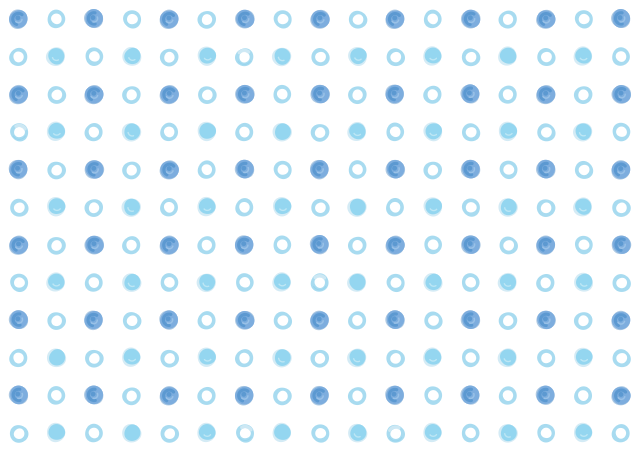
This pattern is drawn by a Shadertoy shader. Its source:

```glsl
float hash(vec2 p) {
    return fract(sin(dot(p, vec2(12.7, 78.2))) * 4375.5);
}

mat2 turn(float a) {
    return mat2(cos(a), -sin(a), sin(a), cos(a));
}

// Hand-drawn circle with an uneven outline
float blob(vec2 p, float radius, float seed) {
    float a = atan(p.y, p.x);
    return length(p) - radius * (1.0 + 0.028 * sin(2.0 * a + seed) + 0.018 * sin(3.0 * a + seed * 1.7));
}

// Round-ended stroke centred on the +y direction
float arc(vec2 p, float radius, float halfAngle, float halfWidth) {
    vec2 end = vec2(sin(halfAngle), cos(halfAngle));
    p.x = abs(p.x);
    float d = end.y * p.x > end.x * p.y ? length(p - end * radius) : abs(length(p) - radius);
    return d - halfWidth;
}

void paint(inout vec3 color, vec3 ink, float d, float opacity) {
    float pixel = 17.0 / iResolution.x;
    color = mix(color, ink, opacity * clamp(0.5 - d / pixel, 0.0, 1.0));
}

void paintRing(inout vec3 color, vec2 p, float seed, float wear) {
    float ring = max(blob(p, 0.24, seed), -blob(p - vec2(0.004, -0.004), 0.14, seed + 2.0));
    paint(color, vec3(0.66, 0.86, 0.94), ring, 1.0);
    // Faded brush overlap on some rings
    if (wear > 0.8) {
        paint(color, vec3(0.83, 0.92, 0.96), arc(turn(2.8 + seed * 0.1) * p, 0.18, 0.75, 0.045), 0.85);
        paint(color, vec3(0.56, 0.82, 0.93), arc(p, 0.19, 1.0, 0.015), 0.6);
    }
}

void paintPaleDisc(inout vec3 color, vec2 p, float seed, float wear) {
    paint(color, vec3(0.83, 0.92, 0.96), blob(p + vec2(0.012, 0.0), 0.25, seed), 1.0);
    paint(color, vec3(0.58, 0.84, 0.94), blob(p - vec2(0.008, -0.012), 0.215, seed + 3.0), 1.0);
    // Curved highlight, missing from fully covered discs
    if (wear < 0.85) {
        vec2 q = turn(0.25 + 0.3 * sin(seed)) * (p - vec2(0.01, -0.01));
        paint(color, vec3(0.76, 0.91, 0.96), arc(q, 0.11, 0.85, 0.018), 0.9);
    }
}

void paintBlueDisc(inout vec3 color, vec2 p, float seed) {
    paint(color, vec3(0.68, 0.79, 0.89), blob(p + vec2(0.008, -0.005), 0.252, seed + 2.0), 1.0);
    paint(color, vec3(0.49, 0.68, 0.87), blob(p, 0.24, seed), 1.0);
    // Dark swirl with a light hook inside
    vec2 q = turn(0.35 * sin(seed)) * p;
    paint(color, vec3(0.36, 0.60, 0.82), arc(turn(1.9) * q, 0.15, 1.75, 0.042), 1.0);
    paint(color, vec3(0.36, 0.60, 0.82), length(q - vec2(-0.02, -0.03)) - 0.065, 1.0);
    paint(color, vec3(0.62, 0.77, 0.91), arc(turn(-0.5) * q, 0.095, 1.1, 0.02), 0.85);
}

void mainImage(out vec4 fragColor, in vec2 fragCoord) {
    // Seventeen columns, counted from the top left
    vec2 grid = vec2(fragCoord.x, iResolution.y - fragCoord.y) * 17.0 / iResolution.x;
    vec2 cell = floor(grid);
    float seed = 6.28 * hash(cell + 3.0);
    float wear = hash(cell + 41.0);
    vec2 p = fract(grid) - 0.5 - 0.012 * vec2(cos(seed), sin(seed));
    vec2 parity = mod(cell, 2.0);

    vec3 color = vec3(1.0);
    if (parity.x != parity.y) {
        paintRing(color, p - vec2(0.0, 0.015), seed, wear * (0.75 + 0.25 * parity.y));
    } else if (parity.y > 0.5) {
        paintPaleDisc(color, p, seed, wear);
    } else {
        paintBlueDisc(color, p, seed);
    }
    fragColor = vec4(color, 1.0);
}
```
